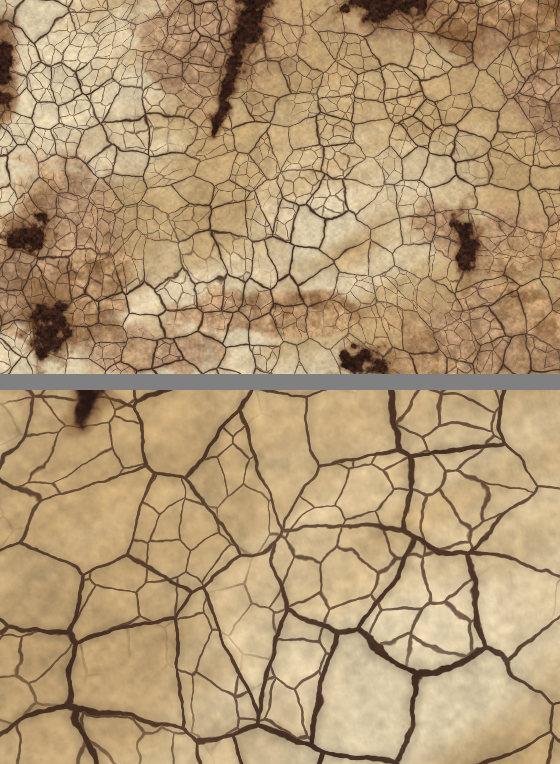
Top, the full canvas; bottom, a detail of the centre.
Write a Shadertoy shader that draws this texture.

```glsl
float hash(vec2 p) {
    return fract(sin(dot(p, vec2(127.1, 311.7))) * 43758.5453);
}

float noise(vec2 p) {
    vec2 i = floor(p), f = fract(p);
    f = f * f * (3.0 - 2.0 * f);
    return mix(mix(hash(i), hash(i + vec2(1, 0)), f.x),
               mix(hash(i + vec2(0, 1)), hash(i + vec2(1, 1)), f.x), f.y);
}

float fbm(vec2 p) {
    float sum = 0.0, amp = 0.5;
    for (int i = 0; i < 5; i++) {
        sum += amp * noise(p);
        p = mat2(1.6, 1.2, -1.2, 1.6) * p + 7.3;
        amp *= 0.5;
    }
    return sum / 0.97;
}

vec2 seed(vec2 cell) {
    return 0.08 + 0.84 * vec2(hash(cell), hash(cell + 53.7));
}

// Voronoi plates: x is the distance to the border, yz the plate id
vec3 plates(vec2 p) {
    vec2 g = floor(p), f = fract(p), nearest = vec2(0), home = vec2(0);
    float best = 9.0, border = 9.0;
    for (int k = 0; k < 9; k++) {
        vec2 o = vec2(k % 3 - 1, k / 3 - 1);
        vec2 r = o + seed(g + o) - f;
        if (dot(r, r) < best) {
            best = dot(r, r);
            nearest = r;
            home = o;
        }
    }
    for (int k = 0; k < 25; k++) {
        vec2 o = home + vec2(k % 5 - 2, k / 5 - 2);
        vec2 r = o + seed(g + o) - f, gap = r - nearest;
        if (dot(gap, gap) > 0.0001)
            border = min(border, dot(0.5 * (nearest + r), normalize(gap)));
    }
    return vec3(border, g + home);
}

float blot(vec2 p, vec2 centre, vec2 radius) {
    return 1.0 - length((p - centre) / radius);
}

float crackLine(float dist, float halfWidth) {
    float soft = 0.75 / iResolution.y;
    return 1.0 - smoothstep(halfWidth - soft, halfWidth + soft, dist);
}

void mainImage(out vec4 fragColor, in vec2 fragCoord) {
    vec2 p = fragCoord / iResolution.y;
    float rough = fbm(p * 7.0) - 0.5;
    float flake = fbm(p * 38.0 + 9.0);
    float grain = fbm(p * 130.0);

    // Pale clay, warmer to the right, with slanted smears
    float smear = fbm(mat2(0.9, -0.4, 0.4, 0.9) * p * vec2(3.0, 13.0));
    float tone = fbm(p * 2.6 + 4.0) + 0.5 * (smear - 0.5) + 0.2 * (p.x - 0.7);
    vec3 color = mix(vec3(0.88, 0.81, 0.67), vec3(0.75, 0.63, 0.45), smoothstep(0.32, 0.72, tone));

    // Worn brown ground
    float wear = blot(p, vec2(0.55, 0.88), vec2(0.21 * smoothstep(0.5, 0.95, p.y) + 0.02, 0.28));
    wear = max(wear, blot(p, vec2(1.27, 1.02), vec2(0.36, 0.15)));
    wear = max(wear, blot(p, vec2(1.36, 0.36), vec2(0.24, 0.15)));
    wear = max(wear, blot(p, vec2(1.34, 0.08), vec2(0.34, 0.24)));
    wear = max(wear, blot(p, vec2(0.10, 0.27), vec2(0.26, 0.28)));
    wear = max(wear, blot(p, vec2(0.40, 0.06), vec2(0.22, 0.10)));
    wear = max(wear, blot(p, vec2(0.75, 0.16), vec2(0.35, 0.06)));
    wear = max(wear, blot(p, vec2(0.00, 0.85), vec2(0.06, 0.20)));
    wear = max(wear, blot(p, vec2(1.52, 0.72), vec2(0.14, 0.25)));
    wear = max(wear, -0.7) + 1.5 * rough + 0.5 * (flake - 0.5);
    float worn = smoothstep(-0.05, 0.35, wear);
    vec3 soil = mix(vec3(0.50, 0.34, 0.20), vec3(0.76, 0.61, 0.45), smoothstep(0.3, 0.68, 0.5 * flake + 0.5 * smear));
    soil = mix(soil, vec3(0.67, 0.54, 0.44), 0.5 * smoothstep(0.4, 0.6, fbm(p * 4.0 + 31.0)));
    color = mix(color, soil, worn * 0.85);

    // Plates with wavering borders, some split into smaller ones
    vec2 waver = vec2(fbm(p * 22.0), fbm(p * 22.0 + 40.0)) - 0.5;
    vec2 bend = vec2(noise(p * 5.0), noise(p * 5.0 + 20.0)) - 0.5;
    vec2 q = p + 0.022 * waver + 0.07 * bend;
    vec3 plate = plates(q * 12.0);
    vec3 shard = plates(q * 26.0 + 11.0);
    float split = smoothstep(0.5, 0.62, 0.35 * hash(plate.yz + 3.0) + 0.65 * fbm(p * 3.5 + 15.0) + 0.12 * worn);
    color *= 0.96 + 0.08 * hash(plate.yz);

    // Stained crack rims, then the cracks
    float age = noise(p * 9.0 + 5.0);
    color *= 1.0 - 0.16 * age * (1.0 - smoothstep(0.0, 0.012, plate.x / 12.0));
    float mainCrack = crackLine(plate.x / 12.0, 0.0008 + 0.0017 * age) * (0.68 + 0.3 * age);
    float fineCrack = crackLine(shard.x / 26.0, 0.0006 + 0.0008 * age) * split * 0.72;
    color = mix(color, vec3(0.25, 0.16, 0.12), max(mainCrack, fineCrack));

    // Dark crumbling pits and the long rift
    vec2 along = vec2(0.11, 0.36), start = p - vec2(0.57, 0.64);
    float t = clamp(dot(start, along) / dot(along, along), 0.0, 1.0);
    float pit = 1.0 - length(start - along * t) / (0.02 + 0.025 * t);
    pit = max(pit, blot(p, vec2(0.12, 0.11), vec2(0.055, 0.10)));
    pit = max(pit, blot(p, vec2(0.07, 0.37), vec2(0.06, 0.05)));
    pit = max(pit, blot(p, vec2(1.25, 0.36), vec2(0.035, 0.12)));
    pit = max(pit, blot(p, vec2(1.01, 0.99), vec2(0.10, 0.035)));
    pit = max(pit, blot(p, vec2(0.96, 0.03), vec2(0.07, 0.05)));
    pit = max(pit, blot(p, vec2(0.00, 0.83), vec2(0.035, 0.09)));
    pit = max(pit, -1.2) + 1.6 * rough + 2.0 * (flake - 0.5);
    color = mix(color, vec3(0.45, 0.30, 0.18), 0.6 * smoothstep(-0.6, 0.2, pit));
    color = mix(color, vec3(0.20, 0.12, 0.09) * (0.5 + grain), smoothstep(0.0, 0.45, pit));

    // Gritty surface
    color *= 1.0 + (0.22 + 0.2 * worn) * (grain - 0.5) + 0.2 * (flake - 0.5);
    fragColor = vec4(color, 1.0);
}
```
